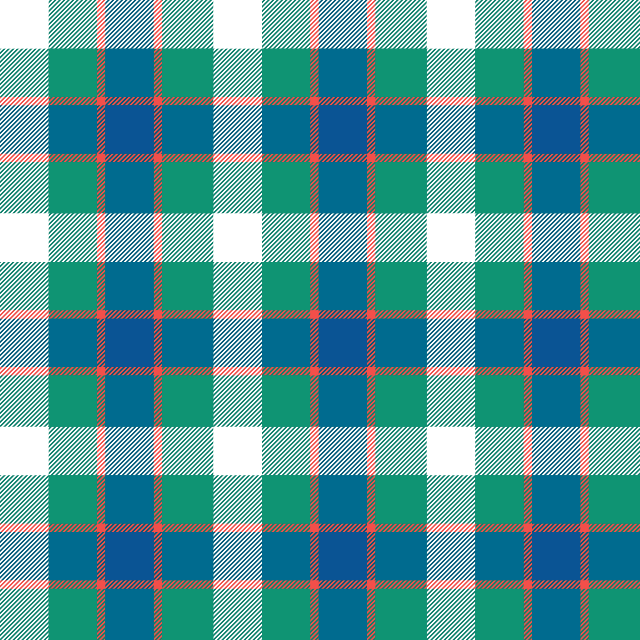
Write a three.js fragment shader that draws this pattern.

```glsl
// Woven tartan check: white, green and blue bands with paired red lines and diagonal twill.
varying vec2 vUv;

const float REPEATS = 3.0;
const float TWILL_PER_REPEAT = 48.0;

const vec3 WHITE = vec3(1.0);
const vec3 GREEN = vec3(0.06, 0.58, 0.45);
const vec3 TEAL = vec3(0.0, 0.42, 0.56);
const vec3 ROYAL = vec3(0.04, 0.33, 0.58);
const vec3 NAVY_THREAD = vec3(0.0, 0.35, 0.47);
const vec3 GREEN_THREAD = vec3(0.05, 0.50, 0.42);
const vec3 RED = vec3(0.95, 0.31, 0.29);

// Band layout, as fractions of one repeat
const float WHITE_CENTER = 0.114;
const float WHITE_HALF = 0.114;
const float BLUE_CENTER = 0.607;
const float BLUE_HALF = 0.133;
const float RED_HALF = 0.0198;

// Distance to a center that recurs once per repeat
float repeatDistance(float t, float center) {
  return abs(fract(t - center + 0.5) - 0.5);
}

float inside(float dist, float halfWidth, float blur) {
  return 1.0 - smoothstep(halfWidth - blur, halfWidth + blur, dist);
}

float whiteBand(float t, float blur) {
  return inside(repeatDistance(t, WHITE_CENTER), WHITE_HALF, blur);
}

float blueBand(float t, float blur) {
  return inside(repeatDistance(t, BLUE_CENTER), BLUE_HALF, blur);
}

// Two lines, one on each edge of the blue band
float redLines(float t, float blur) {
  float edge = abs(repeatDistance(t, BLUE_CENTER) - BLUE_HALF);
  return inside(edge, RED_HALF, blur);
}

vec3 threadColor(float t, float blur) {
  vec3 color = mix(GREEN_THREAD, NAVY_THREAD, blueBand(t, blur));
  color = mix(color, WHITE, whiteBand(t, blur));
  return mix(color, RED, redLines(t, blur));
}

// Solid cloth where green and blue bands cross
vec3 groundColor(float blueCount) {
  vec3 color = mix(GREEN, TEAL, clamp(blueCount, 0.0, 1.0));
  return mix(color, ROYAL, clamp(blueCount - 1.0, 0.0, 1.0));
}

// Diagonal ribs rising to the right, fading to an even blend when too fine
float twill(float phase) {
  float footprint = fwidth(phase);
  float blur = clamp(0.3 * footprint, 0.001, 0.25);
  float rib = smoothstep(0.25 - blur, 0.25 + blur, abs(fract(phase) - 0.5));
  return mix(rib, 0.5, smoothstep(0.8, 1.6, footprint));
}

void main() {
  // Repeats are counted from the upper left corner
  vec2 cloth = vec2(vUv.x, 1.0 - vUv.y) * REPEATS;
  vec2 blur = max(0.5 * fwidth(cloth), vec2(0.0001));

  // Warp and weft alternate along the twill
  vec3 warp = threadColor(cloth.x, blur.x);
  vec3 weft = threadColor(cloth.y, blur.y);
  vec3 woven = mix(warp, weft, twill((cloth.x + cloth.y) * TWILL_PER_REPEAT));

  // Twill shows only where a white or red band takes part
  vec3 ground = groundColor(blueBand(cloth.x, blur.x) + blueBand(cloth.y, blur.y));
  float accentX = max(whiteBand(cloth.x, blur.x), redLines(cloth.x, blur.x));
  float accentY = max(whiteBand(cloth.y, blur.y), redLines(cloth.y, blur.y));

  gl_FragColor = vec4(mix(ground, woven, max(accentX, accentY)), 1.0);
}
```
